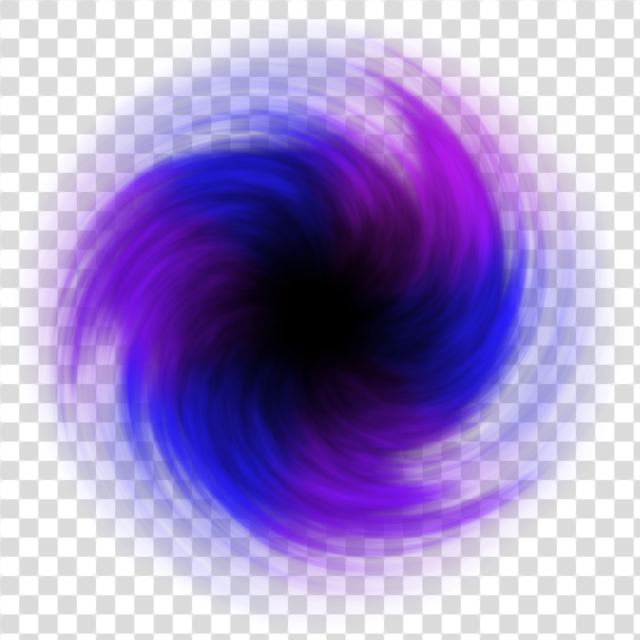
This background is drawn by a WebGL 1 fragment shader. Its source:

```glsl
precision highp float;
uniform vec2 u_resolution;

const float TAU = 6.2831853;
const vec3 BLUE = vec3(0.14, 0.10, 0.86);
const vec3 VIOLET = vec3(0.43, 0.07, 0.82);
const vec3 MAGENTA = vec3(0.63, 0.10, 0.80);

vec2 gradientAt(vec2 cell, float period) {
  cell.x = mod(cell.x, period);
  float h = fract(sin(dot(cell, vec2(127.1, 311.7))) * 43758.5);
  return vec2(cos(TAU * h), sin(TAU * h));
}

// Gradient noise that repeats along x
float gradientNoise(vec2 p, float period) {
  vec2 i = floor(p);
  vec2 f = p - i;
  vec2 w = f * f * f * (f * (f * 6.0 - 15.0) + 10.0);
  vec2 e = vec2(1.0, 0.0);
  float a = dot(gradientAt(i, period), f);
  float b = dot(gradientAt(i + e.xy, period), f - e.xy);
  float c = dot(gradientAt(i + e.yx, period), f - e.yx);
  float d = dot(gradientAt(i + e.xx, period), f - e.xx);
  return mix(mix(a, b, w.x), mix(c, d, w.x), w.y);
}

// Layered streaks along the swirl; turn runs once around the centre
float streaks(float turn, float radius, float period, float radialScale) {
  float sum = 0.0;
  float gain = 1.0;
  for (int i = 0; i < 4; i++) {
    vec2 p = vec2(turn * period, radius * radialScale + float(i) * 17.0);
    sum += gain * gradientNoise(p, period);
    period *= 2.0;
    radialScale *= 2.0;
    gain *= 0.55;
  }
  return sum;
}

vec3 checkerboard(vec2 p, float cell, float pixel) {
  vec2 wave = sin(0.5 * TAU * p / cell);
  float blur = 2.2 * pixel / cell;
  float tile = smoothstep(-blur, blur, wave.x * wave.y);
  return mix(vec3(1.0), vec3(0.86), tile);
}

// Three arms whose rim steps out, then tapers inward clockwise
float armEdge(float angle, float radius) {
  float start = radians(84.0) + 5.0 * (radius - 0.36);
  float along = fract((start - angle) * 3.0 / TAU);
  return 0.285 + 0.12 * (1.0 - along) * smoothstep(0.0, 0.2, along);
}

vec3 swirlColor(float angle, float shift) {
  float violet = 0.5 + 0.5 * cos(3.0 * (angle - radians(51.0)) + shift);
  float magenta = pow(max(cos(angle - radians(54.0)), 0.0), 5.0);
  vec3 tint = mix(BLUE, VIOLET, smoothstep(0.1, 0.8, violet));
  return mix(tint, MAGENTA, 0.85 * magenta * violet);
}

void main() {
  float side = min(u_resolution.x, u_resolution.y);
  vec2 uv = gl_FragCoord.xy / side;
  float top = u_resolution.y / side;
  vec2 p = uv - vec2(0.495, 0.505) * u_resolution / side;
  float radius = length(p);
  float angle = atan(p.y, p.x + 1e-5);

  // Streaks are radial at the core and nearly tangential at the rim
  float turn = (angle - 12.0 * radius * radius) / TAU;
  float fine = streaks(turn, radius, 22.0, 8.0);
  float broad = streaks(turn, radius + 3.0, 9.0, 5.0);

  // Dense arms inside a pale feathered halo
  float edge = armEdge(angle, radius) + 0.045 * broad + 0.03 * fine;
  float dense = 1.0 - smoothstep(edge - 0.055, edge + 0.05, radius);
  float halo = 1.0 - smoothstep(0.36, 0.49, radius + 0.025 * broad);
  halo *= clamp(0.32 + 0.16 * broad + 0.14 * fine, 0.0, 1.0);
  float alpha = 1.0 - (1.0 - dense) * (1.0 - halo);

  // Darkness fades outward along the streaks
  float glow = smoothstep(0.04, 0.33, radius + radius * (0.18 * fine + 0.1 * broad));
  glow *= 1.0 + 0.22 * fine;
  vec3 swirl = swirlColor(angle, 0.6 * broad) * glow;

  vec3 board = checkerboard(vec2(uv.x, top - uv.y), 0.03, 1.0 / side);
  gl_FragColor = vec4(mix(board, swirl, alpha), 1.0);
}
```
